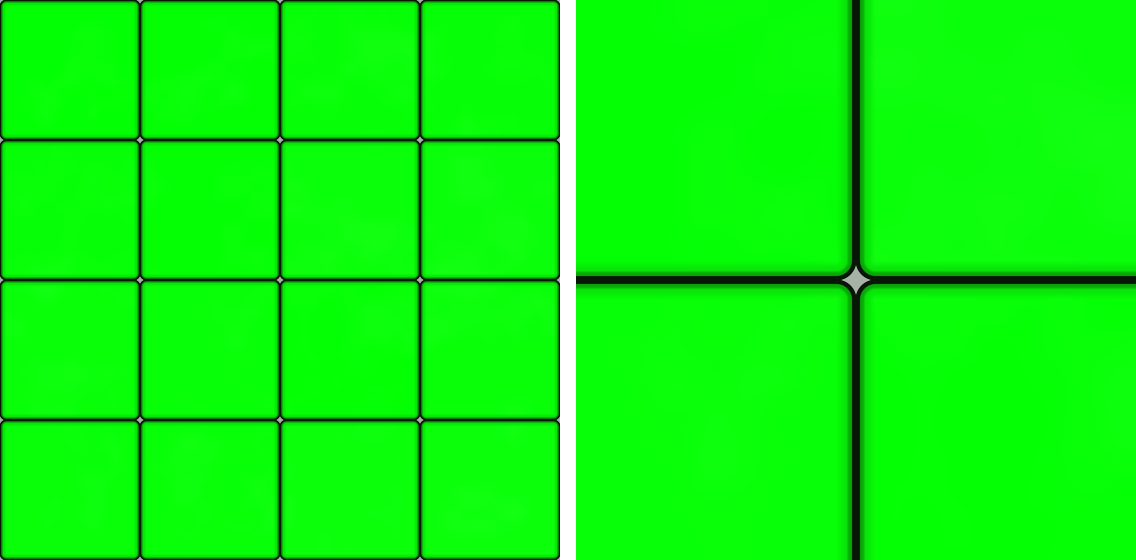
Left, the full canvas; right, a detail of the centre.
Write a Shadertoy shader that draws this pattern.

```glsl
// Glossy green square tiles with rounded corners, dark outlines and grey grout stars.

const float TILES = 4.0;             // repeats across and down
const float CORNER_RADIUS = 0.047;   // lengths below are in tile widths
const float OUTLINE_WIDTH = 0.0095;
const float RIM_START = 0.015;
const float RIM_MID = 0.024;
const float RIM_END = 0.050;
const float CLOUD_CELLS = 12.0;      // noise cells across the canvas
const float CLOUD_TINT = 0.035;
const float TILE_TINT = 0.035;

const vec3 GLAZE = vec3(0.01, 1.00, 0.01);
const vec3 RIM_LIGHT = vec3(0.03, 0.90, 0.03);
const vec3 RIM_DARK = vec3(0.03, 0.66, 0.03);
const vec3 OUTLINE = vec3(0.03, 0.09, 0.03);
const vec3 GROUT = vec3(0.66, 0.70, 0.66);

float hash(vec2 p) {
    return fract(sin(dot(p, vec2(127.1, 311.7))) * 43758.5453);
}

// Value noise that wraps after a whole number of cells
float wrappedNoise(vec2 p, float period) {
    vec2 i = floor(p);
    vec2 f = fract(p);
    f = f * f * (3.0 - 2.0 * f);
    vec2 a = mod(i, period);
    vec2 b = mod(i + 1.0, period);
    return mix(mix(hash(a), hash(vec2(b.x, a.y)), f.x),
               mix(hash(vec2(a.x, b.y)), hash(b), f.x), f.y);
}

float clouds(vec2 uv) {
    float sum = 0.0;
    float weight = 0.55;
    float period = CLOUD_CELLS;
    for (int octave = 0; octave < 3; octave++) {
        sum += weight * wrappedNoise(uv * period, period);
        weight *= 0.5;
        period *= 2.0;
    }
    return sum;
}

float roundedBox(vec2 p, vec2 halfSize, float radius) {
    vec2 q = abs(p) - halfSize + radius;
    return length(max(q, 0.0)) + min(max(q.x, q.y), 0.0) - radius;
}

void mainImage(out vec4 fragColor, in vec2 fragCoord) {
    vec2 uv = fragCoord / iResolution.xy;
    vec2 grid = uv * TILES;
    vec2 tileId = mod(floor(grid), TILES);
    float pixel = TILES / min(iResolution.x, iResolution.y);
    float edge = roundedBox(fract(grid) - 0.5, vec2(0.5), CORNER_RADIUS);
    float depth = -edge;

    // Glaze with a faint tint per tile and soft pale clouds
    float cloud = smoothstep(0.45, 0.85, clouds(uv));
    float tint = TILE_TINT * hash(tileId + 3.7) + CLOUD_TINT * cloud;
    vec3 color = GLAZE + vec3(tint, 0.0, tint);

    // Shaded rim
    color = mix(RIM_LIGHT, color, smoothstep(RIM_MID, RIM_END, depth));
    color = mix(RIM_DARK, color, smoothstep(RIM_START, RIM_MID, depth));

    // Outline, then grout where the rounded corners meet
    float soft = 0.75 * pixel;
    color = mix(OUTLINE, color, smoothstep(-soft, soft, depth - OUTLINE_WIDTH));
    color = mix(color, GROUT, smoothstep(0.0, pixel, edge));

    fragColor = vec4(color, 1.0);
}
```
